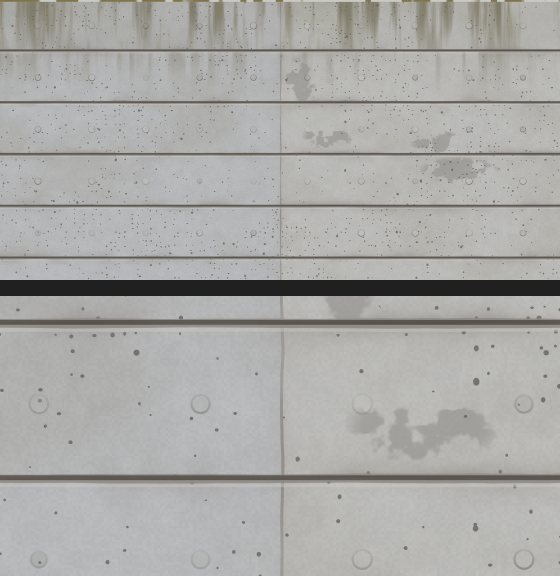
Top: the whole. Bottom: its middle third, enlarged.
This texture is drawn by a Shadertoy shader. Its source:

```glsl
// Weathered board-formed concrete wall: horizontal grooves, tie holes, a centre seam, pits and stains.

const float PITCH = 0.185;        // height of one concrete course
const float TOP_GROOVE = 0.8203;  // height of the highest groove
const float HOLE_STEP = 0.1925;   // spacing of tie holes
const float HOLE_START = 0.1354;  // first tie hole from the left
const float SEAM_X = 1.0026;

const vec3 CONCRETE = vec3(0.722, 0.722, 0.720);
const vec3 WARM = vec3(0.685, 0.682, 0.662);
const vec3 SHOULDER = vec3(0.56, 0.54, 0.52);
const vec3 GROOVE = vec3(0.33, 0.315, 0.285);
const vec3 PIT = vec3(0.37, 0.36, 0.34);
const vec3 ALGAE = vec3(0.47, 0.45, 0.37);
const vec3 DAMP = vec3(0.57, 0.565, 0.555);
const vec3 PALE = vec3(0.79, 0.79, 0.77);
const vec3 MOSS = vec3(0.50, 0.46, 0.29);

float hash(vec2 p) {
    vec3 q = fract(p.xyx * 0.1031);
    q += dot(q, q.yzx + 33.33);
    return fract((q.x + q.y) * q.z);
}

float noise(vec2 p) {
    vec2 i = floor(p), f = fract(p);
    f = f * f * (3.0 - 2.0 * f);
    return mix(mix(hash(i), hash(i + vec2(1, 0)), f.x),
               mix(hash(i + vec2(0, 1)), hash(i + vec2(1, 1)), f.x), f.y);
}

float fbm(vec2 p) {
    float sum = 0.0, amp = 0.5;
    for (int i = 0; i < 4; i++) {
        sum += amp * noise(p);
        p = p * 2.03 + 17.3;
        amp *= 0.5;
    }
    return sum / 0.9375;
}

// Antialiased coverage of a shape from its signed distance
float cover(float d, float px) {
    return clamp(0.5 - d / px, 0.0, 1.0);
}

// Jittered air bubbles, one candidate per cell
float pits(vec2 p, float cells, float radius, float density, float px) {
    vec2 id = floor(p * cells);
    vec2 jitter = 0.25 + 0.5 * vec2(hash(id + 3.7), hash(id + 71.3));
    float size = radius * mix(0.45, 1.0, hash(id + 131.1));
    vec2 offset = (fract(p * cells) - jitter) / cells;
    offset.y *= mix(0.8, 1.4, hash(id + 211.9));
    return cover(length(offset) - size, px) * step(hash(id + 19.9), density)
         * min(1.0, 2.5 * size / px);
}

// Ragged damp blotch inside an ellipse: xy centre, zw radii
float blotch(vec2 p, vec4 area) {
    float reach = length((p - area.xy) / area.zw);
    float ragged = fbm(p * 26.0 + area.xy * 9.0) + 0.42 * (1.0 - reach);
    return smoothstep(0.56, 0.66, ragged) * smoothstep(1.15, 0.75, reach);
}

// Tie hole: x is the rim, y the plug
vec2 tieHole(vec2 p, float radius, float px) {
    float d = length(p) - radius;
    float rim = cover(abs(d) - 0.0013, px) * (0.65 - 0.35 * p.y / radius);
    return vec2(rim, cover(d, px));
}

void mainImage(out vec4 fragColor, in vec2 fragCoord) {
    float px = 1.0 / iResolution.y;
    vec2 p = fragCoord * px;
    float course = (TOP_GROOVE - p.y) / PITCH;
    float row = floor(course);
    float panel = step(SEAM_X, p.x);

    // Base tone, cloudiness and fine grain
    float clouds = fbm(p * vec2(4.0, 6.0) + vec2(row * 13.0, panel * 29.0));
    vec3 color = mix(CONCRETE, WARM, smoothstep(0.4, 0.8, clouds) * 0.8);
    color += mix(vec3(-0.006, -0.002, 0.008), vec3(0.008, 0.007, 0.0), panel);
    color += 0.022 * (hash(floor(p * 300.0)) - 0.5) + 0.035 * (fbm(p * 45.0) - 0.5);

    // Algae streaks running down from the top
    float streak = fbm(vec2(p.x * 32.0, p.y * 3.0 + row * 5.0));
    float weather = smoothstep(0.62, 1.0, p.y);
    color = mix(color, ALGAE, weather * (0.12 + 0.75 * smoothstep(0.42, 0.8, streak)));

    // Damp blotches
    vec4 areas[4] = vec4[4](vec4(1.17, 0.51, 0.09, 0.045), vec4(1.555, 0.495, 0.09, 0.045),
                            vec4(1.64, 0.39, 0.14, 0.05), vec4(1.07, 0.71, 0.06, 0.09));
    for (int i = 0; i < 4; i++)
        color = mix(color, DAMP, 0.6 * blotch(p, areas[i]));

    // Air bubbles, clustered by noise
    float cluster = smoothstep(0.35, 0.75, fbm(p * 5.0 + 41.0));
    float bubbles = max(pits(p, 62.0, 0.0027, 0.07 + 0.28 * cluster, px),
                        pits(p + 5.3, 27.0, 0.0043, 0.03 + 0.12 * cluster, px));
    color = mix(color, PIT, 0.75 * bubbles);

    // Tie holes, each with its own fading
    float column = floor((p.x - HOLE_START) / HOLE_STEP + 0.5);
    vec2 center = vec2(HOLE_START + column * HOLE_STEP, TOP_GROOVE - (row + 0.525) * PITCH);
    float wear = hash(vec2(column + 7.0, row + 23.0));
    vec2 hole = tieHole(p - center, mix(0.0095, 0.0120, wear), px);
    color = mix(color, mix(DAMP, PALE, wear), 0.30 * hole.y);
    color = mix(color, PIT, hole.x * mix(0.2, 0.75, hash(vec2(row + 5.0, column + 61.0))));

    // Vertical seam with a soft, broken smear
    float seam = abs(p.x - SEAM_X + 0.002 * (noise(vec2(p.y * 30.0, 4.0)) - 0.5));
    float broken = noise(vec2(p.y * 14.0, 9.0));
    color = mix(color, SHOULDER, 0.30 * exp(-seam * 90.0) * broken);
    color = mix(color, SHOULDER * 0.9, cover(seam - 0.0018, px) * (0.35 + 0.5 * broken));

    // Grooves: grime, worn shoulder, dark core and lit lower lip
    float d = (fract(course + 0.5) - 0.5) * PITCH;
    float grime = fbm(vec2(p.x * 9.0, row * 7.0 + p.y * 20.0));
    color = mix(color, SHOULDER, 0.8 * exp(-abs(d) * 85.0) * smoothstep(0.3, 0.75, grime));
    color = mix(color, PALE, 0.45 * cover(abs(d - 0.009) - 0.0022, px));
    color = mix(color, SHOULDER, 0.85 * cover(abs(d - 0.001) - 0.0055 - 0.003 * (grime - 0.5), px));
    color = mix(color, GROOVE, (0.75 + 0.25 * grime) * cover(abs(d) - 0.0029, px));

    // Pale top edge with mossy bits
    float mossy = smoothstep(0.5, 0.65, noise(vec2(p.x * 38.0, 2.0)));
    color = mix(color, mix(PALE, MOSS, mossy), cover(0.9935 - p.y, px));

    fragColor = vec4(clamp(color, 0.0, 1.0), 1.0);
}
```
